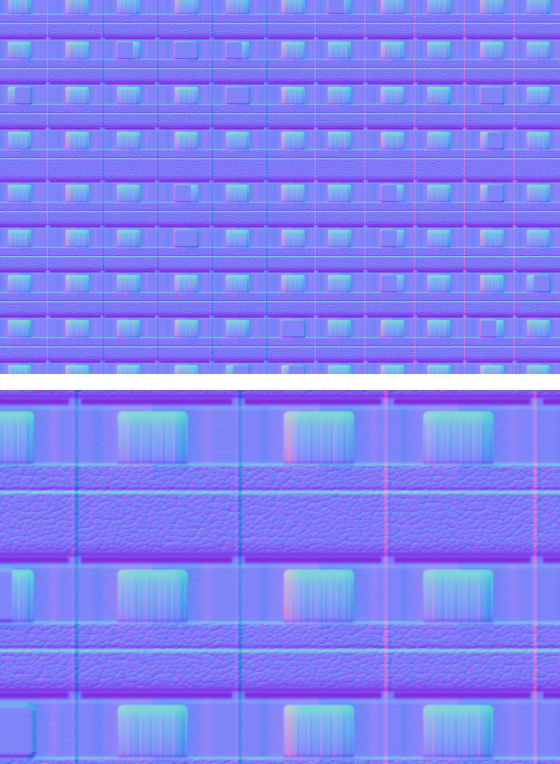
Top: the whole. Bottom: its middle third, enlarged.
A Shadertoy shader for this texture map:

```glsl
// Normal map of a facade: eleven bays by eight and a bit storeys of curtained
// windows above rough stone bands. Each part adds to a surface slope, which is
// turned into a normal and averaged over four samples.

float hash(vec2 p) {
    return fract(sin(dot(p, vec2(127.1, 311.7))) * 4375.85);
}

// Soft line of half width w centred on zero
float line(float x, float w) {
    return exp(-x * x / (w * w));
}

float boxDistance(vec2 p, vec2 halfSize, float radius) {
    vec2 d = abs(p) - halfSize + radius;
    return length(max(d, 0.0)) + min(max(d.x, d.y), 0.0) - radius;
}

// Cellular noise: offset to the nearest scattered point, used as a slope
vec2 cellSlope(vec2 p) {
    vec2 id = floor(p), nearest = vec2(2.0);
    for (int j = -1; j <= 1; j++)
        for (int i = -1; i <= 1; i++) {
            vec2 c = id + vec2(i, j);
            vec2 d = c + vec2(hash(c), hash(c + 37.0)) - p;
            if (dot(d, d) < dot(nearest, nearest)) nearest = d;
        }
    return nearest;
}

// Window slope; q is measured from its centre, x right and y down
vec2 windowSlope(vec2 q, vec2 cell) {
    float odd = mod(cell.x, 2.0), kind = hash(cell + 5.3);
    float d = boxDistance(q, vec2(16.0, 11.8), 2.5);
    float inside = smoothstep(0.7, -0.7, d);

    // Some curtains are drawn to one side, some are missing
    float side = hash(cell + 9.1) < 0.6 ? 1.0 : -1.0;
    float cover = 1.0;
    if (kind > 0.85) cover = smoothstep(-5.0, -7.0, q.x * side);
    if (kind > 0.94) cover = 0.0;

    // Cushion shape: lit top, reddish left and cyan right
    vec2 s = vec2(0.0, 0.3 - 0.025 * q.y + 0.3 * smoothstep(-5.0, -11.0, q.y));
    s.x += mix(0.22, 0.62, odd) * smoothstep(-7.0, -15.0, q.x);
    s.x -= mix(0.42, 0.28, odd) * smoothstep(8.0, 15.5, q.x);

    // Vertical pleats
    float seed = 6.3 * hash(cell);
    float pleats = sin(q.x * 2.1 + seed) + 0.7 * sin(q.x * 3.3 + seed * 2.0)
                 + 0.6 * sin(q.x * 0.9 - seed);
    s.x += 0.11 * pleats * smoothstep(-11.0, -3.0, q.y);
    s *= inside * cover;

    // Bare frame where no curtain hangs, then a faint halo on the wall
    float frame = line(d, 1.2) * (1.0 - cover);
    s += frame * vec2(-0.45 * sign(q.x) * step(13.0, abs(q.x)),
                      -0.35 * sign(q.y) * step(9.5, abs(q.y)));
    s.x -= 0.18 * sign(q.x) * exp(-max(d, 0.0) / 3.0) * (1.0 - inside);
    s.y -= 0.4 * line(q.y - 11.8, 1.0) * smoothstep(17.0, 15.0, abs(q.x));
    return s;
}

// p spans 768 by 512 units, y down
vec3 facade(vec2 p) {
    // Bays: five wide ones, then narrower ones
    bool wide = p.x < 365.0;
    float bayWidth = wide ? 74.8 : 68.2;
    float x = wide ? p.x + 9.0 : p.x - 365.0;
    float bay = floor(x / bayWidth);
    x -= bay * bayWidth;
    if (!wide) bay += 5.0;

    // Storeys: the fourth is taller
    float y = p.y + 10.5;
    bool upper = y < 257.5;
    if (!upper) y -= 10.5;
    float storey = floor(y / 61.75);
    if (upper) storey = min(storey, 3.0);
    float storeyHeight = storey == 3.0 ? 72.25 : 61.75;
    y -= storey * 61.75;

    float ledgeY = y > storeyHeight - 10.0 ? y - storeyHeight : y;
    float jointX = x > bayWidth * 0.5 ? x - bayWidth : x;
    float joint = bay + step(bayWidth * 0.5, x);
    float stone = smoothstep(29.5, 31.0, y) * smoothstep(-1.5, -3.0, y - storeyHeight);
    float wall = smoothstep(2.0, 4.0, y) * smoothstep(30.0, 28.5, y);

    // Rough stone, fine grain on the wall
    vec2 s = cellSlope(p * vec2(0.36, 0.5) + p.yx * vec2(0.12, 0.0)) * (0.05 + 0.25 * stone);
    s.y += 0.03 * wall - 0.07 * stone;

    // Ledge: shaded underside, thin upper line, notched lower line
    float notch = smoothstep(2.0, 4.0, abs(jointX));
    s.y -= 0.22 * line(ledgeY + 3.5, 2.2) + 0.5 * line(ledgeY + 1.3, 1.0);
    s.y -= 0.9 * line(ledgeY - 1.2, 1.4) * notch;
    s.y += 0.2 * line(ledgeY - 4.0, 1.0);

    // Grooves above and across the stone band
    s.y += 0.5 * line(y - 30.0, 0.9) - 0.4 * line(y - 41.0, 0.9) + 0.85 * line(y - 42.5, 0.9);

    // Upright joints, redder on some columns, softer on the wall
    float red = joint > 5.5 || joint == 1.0 ? 0.75 : 0.25;
    float depth = mix(1.0, 0.55, wall);
    s.x += depth * (red * line(jointX + 0.7, 0.9) - (0.95 - red) * line(jointX - 0.7, 0.9));

    // Window and the raised strips beside it
    vec2 q = vec2(x - bayWidth * 0.5 - (mod(bay, 2.0) > 0.5 ? 2.7 : -1.8), y - 17.5);
    s += windowSlope(q, vec2(bay, storey));
    s.x += 0.16 * wall * sign(q.x) * line(abs(q.x) - 25.0, 2.0);

    vec3 n = normalize(vec3(s, 1.0));
    return n * 0.5 + vec3(0.5, 0.505, 0.475);
}

void mainImage(out vec4 fragColor, in vec2 fragCoord) {
    vec3 sum = vec3(0.0);
    for (int k = 0; k < 4; k++) {
        vec2 uv = (fragCoord + vec2(k & 1, k >> 1) * 0.5 - 0.25) / iResolution.xy;
        sum += facade(vec2(uv.x, 1.0 - uv.y) * vec2(768.0, 512.0));
    }
    fragColor = vec4(sum * 0.25, 1.0);
}
```
